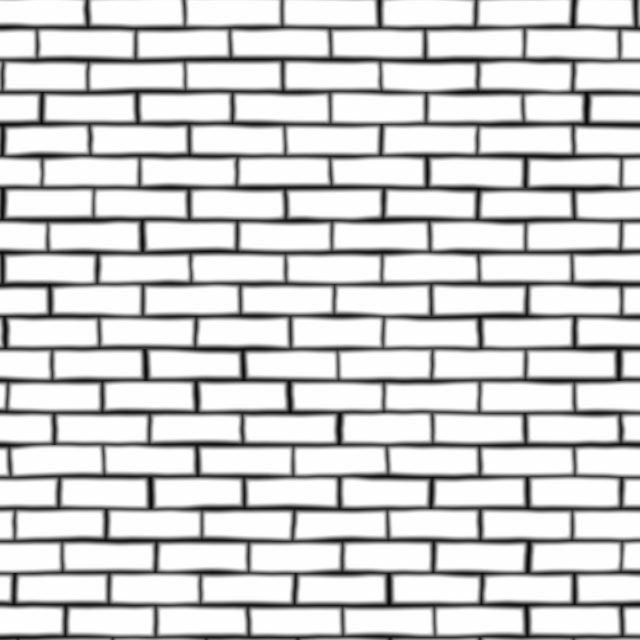
This texture map is drawn by a Shadertoy shader. Its source:

```glsl
// Running-bond brick wall: pale bricks separated by soft, uneven dark mortar.
// Distances to wandering bed joints and jittered head joints are smoothly
// merged, then a wide ramp turns the merged distance into grey.

const float ROW_HEIGHT = 0.0501;
const float FIRST_BED = 0.0436;    // first full bed joint, from the top
const float EDGE_BLUR = 0.006;
const float MORTAR_DARK = 0.03;
const float BRICK_LIGHT = 0.995;

float hash(vec2 p) {
    vec3 q = fract(vec3(p.xyx) * 0.1031);
    q += dot(q, q.yzx + 33.33);
    return fract((q.x + q.y) * q.z);
}

float signedHash(vec2 p) {
    return hash(p) * 2.0 - 1.0;
}

// Smooth value noise in -1..1
float noise(vec2 p) {
    vec2 i = floor(p), f = fract(p);
    f = f * f * (3.0 - 2.0 * f);
    float low = mix(signedHash(i), signedHash(i + vec2(1, 0)), f.x);
    float high = mix(signedHash(i + vec2(0, 1)), signedHash(i + vec2(1, 1)), f.x);
    return mix(low, high, f.y);
}

float smoothMin(float a, float b, float radius) {
    float h = max(radius - abs(a - b), 0.0) / radius;
    return min(a, b) - h * h * radius * 0.25;
}

// Horizontal joint with a wandering centre and uneven thickness
float bedJoint(vec2 p, float rowCoord) {
    float line = floor(rowCoord + 0.5);
    float centre = FIRST_BED + (line - 1.0) * ROW_HEIGHT;
    float wander = 0.0013 * noise(vec2(p.x * 9.0, line * 7.0 + 3.0))
                 + 0.0005 * noise(vec2(p.x * 38.0, line * 5.0 + 60.0));
    float halfWidth = 0.0036 + 0.0014 * noise(vec2(p.x * 15.0, line * 3.0 + 140.0));
    return abs(p.y - centre - wander) - halfWidth;
}

// Horizontal place of head joint n, counted from the anchor near the right
float headPosition(float row, float n, float anchor, float pitch) {
    float x = anchor + n * pitch + 0.0028 * signedHash(vec2(n + 20.0, row + 5.0));
    // Cut bricks finish rows 0 and 3
    bool cutRow = (row == 0.0 && n == 1.0) || (row == 3.0 && n == 0.0);
    if (cutRow) x -= 0.054;
    // Joints that would leave the left side are held at the border
    if (row > 0.0 && n == -6.0) x = max(x, 0.004);
    return x;
}

// Nearest vertical joint within a row
float headJoint(vec2 p, float rowCoord) {
    float row = floor(rowCoord);
    float odd = mod(row, 2.0);
    float anchor = mix(0.897, 0.970, odd);
    float pitch = 0.1523 - 0.00039 * row;   // bricks shorten down the wall
    float nearest = floor((p.x - anchor) / pitch + 0.5);
    float d = 1.0;
    for (int k = -1; k <= 1; k++) {
        float n = nearest + float(k);
        vec2 id = vec2(n + 40.0, row + 80.0);
        float lean = 0.0022 * signedHash(id) * (fract(rowCoord) - 0.5);
        float wobble = 0.0006 * noise(vec2(p.y * 70.0, n * 9.0 + 30.0));
        float thick = hash(id + 17.0);
        float halfWidth = 0.0020 + 0.0034 * thick * thick
                        + 0.0005 * noise(vec2(p.y * 55.0, n * 6.0 + 90.0));
        float x = headPosition(row, n, anchor, pitch) + lean + wobble;
        d = min(d, abs(p.x - x) - halfWidth);
    }
    return d;
}

void mainImage(out vec4 fragColor, in vec2 fragCoord) {
    // Rows are counted from the top
    vec2 p = fragCoord / iResolution.xy;
    p.y = 1.0 - p.y;
    float rowCoord = (p.y - FIRST_BED) / ROW_HEIGHT + 1.0;

    // Merge joints with rounded brick corners
    float d = smoothMin(bedJoint(p, rowCoord), headJoint(p, rowCoord), 0.005);

    // Soft mortar ramp, never narrower than a pixel
    float blur = max(EDGE_BLUR, 1.0 / iResolution.y);
    float shade = mix(MORTAR_DARK, BRICK_LIGHT, smoothstep(-blur, blur, d));
    fragColor = vec4(vec3(shade), 1.0);
}
```
